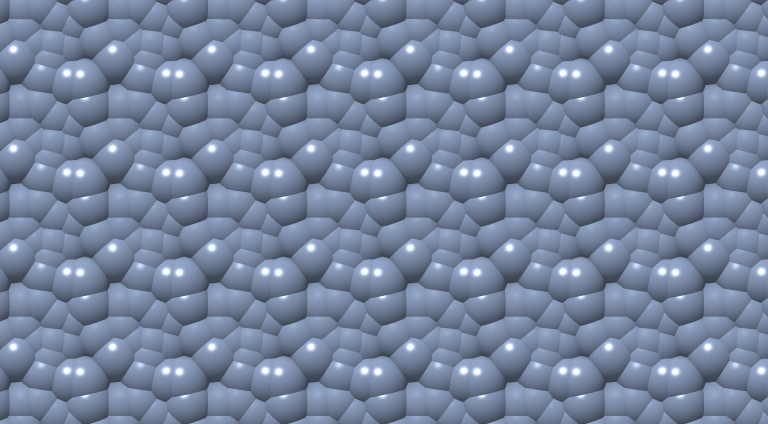
Reproduce this pattern procedurally as a Shadertoy shader.

```glsl
// Tiled relief of overlapping steel-blue domes with glossy highlights.

const float TILE_SIZE = 0.234;                  // in canvas heights
const vec2 TILE_ORIGIN = vec2(0.1374, 0.8578);
const float DOME_RADIUS = 0.27;                 // in tiles
const int DOME_COUNT = 15;
const int AA = 3;

// Dome centres inside one tile: x, y, lift
const vec3 DOMES[DOME_COUNT] = vec3[](
    vec3(0.12, 0.77, 0.06),   vec3(0.253, 0.76, 0.08),
    vec3(0.30, 0.535, 0.06),  vec3(0.40, 0.22, 0.012),
    vec3(0.58, 0.01, 0.042),  vec3(0.86, 0.83, 0.027),
    vec3(0.65, 0.53, 0.0),    vec3(0.82, 0.55, 0.012),
    vec3(0.77, 0.16, -0.01),  vec3(0.95, 0.15, 0.005),
    vec3(0.98, 0.43, 0.0),    vec3(0.08, 0.13, -0.015),
    vec3(0.65, 0.31, -0.005), vec3(0.91, 0.99, 0.01),
    vec3(0.14, 0.36, -0.015));

// Height of a dome at an offset from its centre; far below outside its rim
float domeHeight(vec2 offset, float radius, float lift) {
    float rise = radius * radius - dot(offset, offset);
    return rise > 0.0 ? lift + sqrt(rise) : -1.0;
}

// Finds the topmost dome: returns its normal, and outputs height and lift
vec3 reliefNormal(vec2 p, float radius, out float height, out float lift) {
    vec3 normal = vec3(0.0, 0.0, 1.0);
    height = -0.5;
    lift = 0.0;
    for (int i = 0; i < DOME_COUNT; i++) {
        vec2 offset = p - DOMES[i].xy;
        offset -= floor(offset + 0.5);          // nearest repeat
        float h = domeHeight(offset, radius, DOMES[i].z);
        if (h > height) {
            height = h;
            lift = DOMES[i].z;
            normal = vec3(offset, h - lift) / radius;
        }
    }
    return normal;
}

// Soft diffuse shade, darker crevices and a tight white highlight
vec3 shadeRelief(vec2 p, vec3 tint, vec3 light) {
    float height, lift;
    vec3 normal = reliefNormal(p, DOME_RADIUS, height, lift);
    vec3 halfway = normalize(light + vec3(0.0, 0.0, 1.0));

    float diffuse = 0.355 + 0.43 * max(dot(normal, light), 0.0);
    float crevice = mix(0.86, 1.0, smoothstep(0.12, 0.26, height));
    float gloss = mix(0.05, 0.7, smoothstep(0.015, 0.045, lift));
    float specular = gloss * pow(max(dot(normal, halfway), 0.0), 110.0);
    return min(tint * diffuse * crevice + specular, vec3(1.0));
}

void mainImage(out vec4 fragColor, in vec2 fragCoord) {
    vec3 tint = vec3(0.735, 0.83, 1.0);
    vec3 light = normalize(vec3(-0.22, 0.69, 0.69));

    // Supersample to smooth the creases between domes
    vec3 color = vec3(0.0);
    for (int j = 0; j < AA; j++) {
        for (int i = 0; i < AA; i++) {
            vec2 jitter = (vec2(i, j) + 0.5) / float(AA) - 0.5;
            vec2 canvas = (fragCoord + jitter) / iResolution.y;
            color += shadeRelief((canvas - TILE_ORIGIN) / TILE_SIZE, tint, light);
        }
    }
    fragColor = vec4(color / float(AA * AA), 1.0);
}
```
